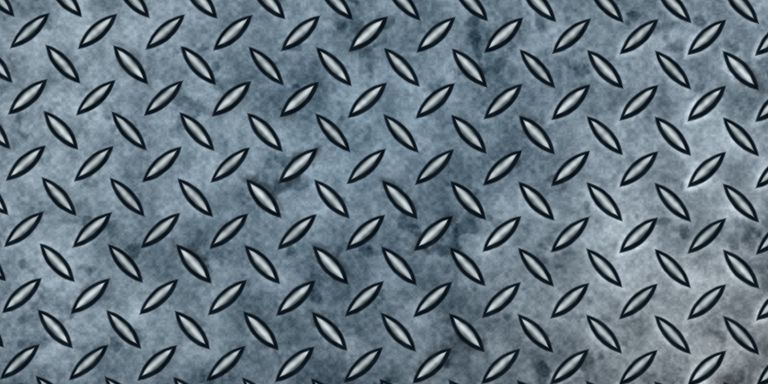
Reproduce this texture procedurally as a WebGL 2 fragment shader.

```glsl
#version 300 es
precision highp float;

uniform vec2 u_resolution;
out vec4 outColor;

float hash(vec2 p) {
    return fract(sin(dot(p, vec2(127.1, 311.7))) * 43758.5453);
}

float noise(vec2 p) {
    vec2 cell = floor(p), f = fract(p);
    f = f * f * (3.0 - 2.0 * f);
    return mix(mix(hash(cell), hash(cell + vec2(1, 0)), f.x),
               mix(hash(cell + vec2(0, 1)), hash(cell + vec2(1, 1)), f.x), f.y);
}

float fbm(vec2 p) {
    float sum = 0.0, amp = 0.5;
    for (int i = 0; i < 4; i++) {
        sum += amp * noise(p);
        p = mat2(1.6, 1.2, -1.2, 1.6) * p + 7.3;
        amp *= 0.5;
    }
    return sum / 0.9375;
}

// Pointed lens, p.x along its length; half holds half length and half width
float lens(vec2 p, vec2 halfSize) {
    float radius = dot(halfSize, halfSize) / (2.0 * halfSize.y);
    return length(vec2(p.x, abs(p.y) + radius - halfSize.y)) - radius;
}

float glow(vec2 p, vec2 center, vec2 size) {
    vec2 d = (p - center) / size;
    return exp(-dot(d, d));
}

// Steel sheet: broad reflections, cloudy mottling and fine grain
vec3 sheet(vec2 p) {
    float tone = 0.405
        + 0.13 * glow(p, vec2(0.22, 0.72), vec2(0.32, 0.4))
        + 0.07 * glow(p, vec2(0.1, 0.1), vec2(0.35, 0.3))
        + 0.16 * glow(p, vec2(1.78, 0.4), vec2(0.3, 0.5))
        - 0.05 * glow(p, vec2(1.0, 0.0), vec2(0.8, 0.15));
    tone += 0.38 * (fbm(p * 11.0) - 0.5);
    tone += 0.13 * (noise(p * 85.0) - 0.5) + 0.08 * (noise(p * 190.0) - 0.5);
    tone -= 0.16 * smoothstep(0.62, 0.8, fbm(p * 17.0 + 31.0));
    float blue = 1.0 - 0.55 * glow(p, vec2(2.0, 0.0), vec2(0.7, 0.5))
                     + 0.25 * glow(p, vec2(0.95, 0.65), vec2(0.5, 0.4));
    return vec3(tone) + blue * vec3(0.0, 0.067, 0.115);
}

void main() {
    vec2 p = gl_FragCoord.xy / u_resolution.y;
    float soft = max(0.0032, 0.8 / u_resolution.y);

    // Slightly tilted grid whose columns spread towards the bottom
    vec2 grid;
    grid.y = (0.9031 - p.y + 0.0096 * (1.841 - p.x)) / 0.1724;
    float pitch = 0.1763 + 0.00052 * grid.y;
    grid.x = (p.x - 1.841) / pitch;

    // Nearest stud of the two interleaved, opposite-leaning sets
    float outer = 1.0, inner = 1.0, wear = 0.0;
    vec2 stud = vec2(0), offset = vec2(0);
    for (int i = 0; i < 2; i++) {
        float shift = 0.5 * float(i);
        vec2 id = floor(grid - shift + 0.5) + shift;
        float h = hash(id + 3.7);
        vec2 local = (grid - id) * vec2(pitch, -0.1724);
        vec2 axis = i == 0 ? vec2(0.731, 0.682) : vec2(0.682, -0.731);
        vec2 q = vec2(dot(local, axis), dot(local, vec2(-axis.y, axis.x)));
        q.y += 0.0012 * (noise(p * 60.0) - 0.5);
        float d = lens(q, vec2(0.067, 0.0195 + 0.0025 * h));
        if (d < outer) {
            outer = d;
            vec2 lift = vec2(dot(vec2(-0.001, 0.0015), axis),
                             dot(vec2(-0.001, 0.0015), vec2(-axis.y, axis.x)));
            inner = lens(q - lift, vec2(0.050, 0.0105 + 0.002 * h));
            stud = q - lift;
            offset = local;
            wear = h;
        }
    }

    // Worn bright rim around the base, strongest on the right
    vec3 color = sheet(p);
    float rim = smoothstep(0.018, 0.003, outer) * smoothstep(-0.001, 0.004, outer);
    float lit = 0.5 + 0.5 * dot(normalize(offset + 1e-5), vec2(-0.7, -0.7));
    color += rim * lit * mix(0.06, 0.2, smoothstep(1.2, 1.8, p.x)) * (0.6 + 0.6 * wear);

    // Grime gathered beside some studs
    float grime = smoothstep(0.02, 0.0, outer) * smoothstep(0.7, 1.0, wear);
    color *= 1.0 - 0.4 * grime * smoothstep(0.35, 0.7, fbm(p * 30.0));

    // Dark groove, then the raised face with its bright ridge
    vec3 groove = mix(vec3(0.02, 0.05, 0.08), vec3(0.11, 0.16, 0.2), 0.5 * noise(p * 70.0));
    color = mix(color, groove, smoothstep(soft, -soft, outer));
    float ridge = smoothstep(0.011, 0.001, abs(stud.y - 0.001));
    float tone = mix(0.34, 0.72, ridge) + 0.12 * (wear - 0.5) + 0.16 * (noise(p * 75.0) - 0.5);
    vec3 face = tone + vec3(0.0, 0.045, 0.06);
    color = mix(color, face, smoothstep(soft, -soft, inner));

    outColor = vec4(clamp(color, 0.0, 1.0), 1.0);
}
```
